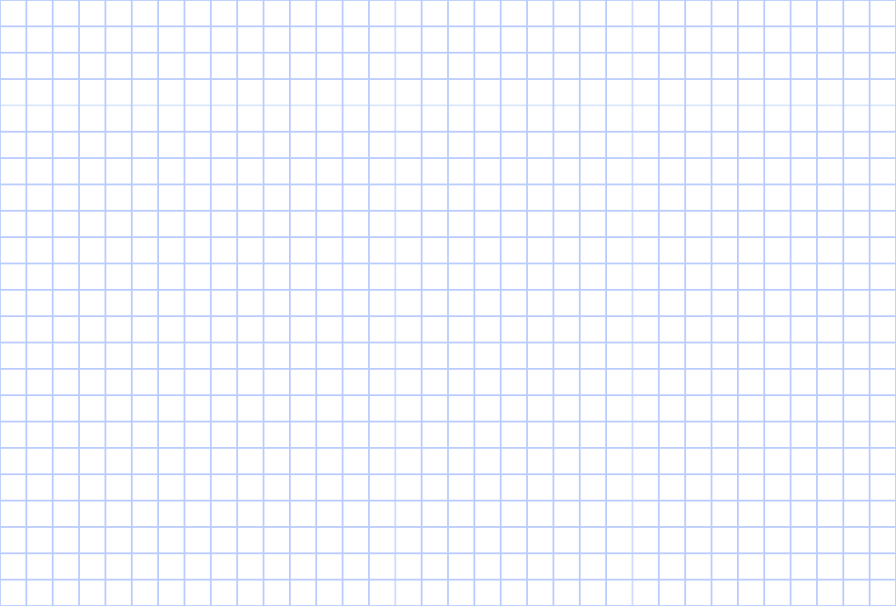
This pattern is drawn by a WebGL 1 fragment shader. Its source:

```glsl
precision highp float;
// Squared graph paper: thin pale blue rules on white, a few of them printed fainter.

#define GRID vec2(34.0, 23.0)         // cells across and down
#define LINE_WIDTH 0.067              // rule width in cells
#define PAPER vec3(1.0)
#define INK vec3(0.73, 0.80, 1.0)
#define FAINT_ROW 19.0                // most worn horizontal rule, from the bottom
#define FAINT_ROW_INK 0.5
#define FAINT_COLUMN 15.0             // first of two worn vertical rules
#define FAINT_COLUMN_STEP 9.0         // distance to the second one
#define FAINT_COLUMN_INK 0.7

uniform vec2 u_resolution;

// 1 where the rule index equals the chosen one, else 0
float isRule(float index, float chosen) {
  return 1.0 - step(0.5, abs(index - chosen));
}

// Share of each pixel covered by the nearest rule, box filtered per axis
vec2 ruleCoverage(vec2 offset, vec2 pixel) {
  vec2 halfWidth = vec2(0.5 * LINE_WIDTH);
  vec2 high = min(offset + 0.5 * pixel, halfWidth);
  vec2 low = max(offset - 0.5 * pixel, -halfWidth);
  return clamp((high - low) / pixel, 0.0, 1.0);
}

// Ink strength of the vertical (x) and horizontal (y) rules
vec2 ruleInk(vec2 index) {
  float wornColumn = isRule(index.x, FAINT_COLUMN)
                   + isRule(index.x, FAINT_COLUMN + FAINT_COLUMN_STEP);
  float wornRow = isRule(index.y, FAINT_ROW);
  return vec2(mix(1.0, FAINT_COLUMN_INK, wornColumn),
              mix(1.0, FAINT_ROW_INK, wornRow));
}

void main() {
  vec2 cell = gl_FragCoord.xy / u_resolution * GRID;
  vec2 nearest = floor(cell + 0.5);

  // Wrapped indices let the edge rules join across the seam
  vec2 ink = ruleCoverage(cell - nearest, GRID / u_resolution)
           * ruleInk(mod(nearest, GRID));

  // Crossings do not get darker than a single rule
  float cover = 1.0 - (1.0 - ink.x) * (1.0 - ink.y);
  gl_FragColor = vec4(mix(PAPER, INK, cover), 1.0);
}
```
